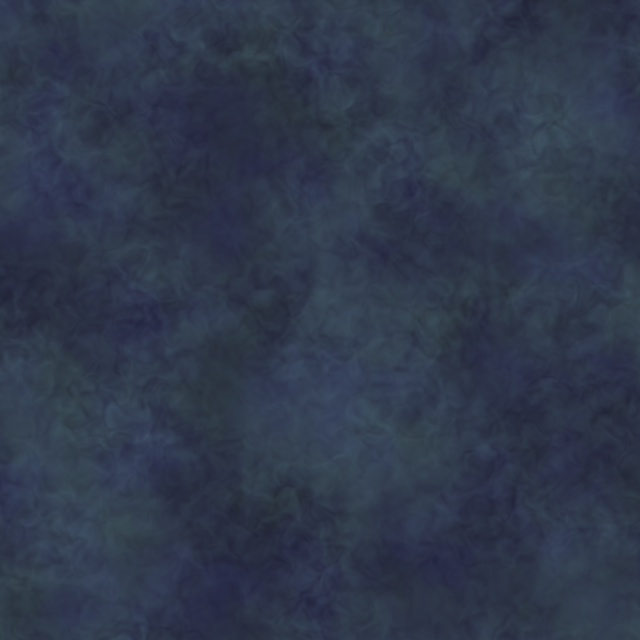
This texture is drawn by a Shadertoy shader. Its source:

```glsl
#define CLOUD_SCALE 4.4
#define CLOUD_CONTRAST 2.2
#define WARP_AMOUNT 0.035
#define RAGGED_AMOUNT 0.014
#define CRINKLE_SCALE 27.0
#define CRINKLE_CONTRAST 0.85
#define VEIN_CONTRAST 0.34
#define TINT_SCALE 6.5
#define MID_COLOR vec3(0.188, 0.226, 0.299)
#define LIGHT_SHIFT vec3(0.028, 0.044, 0.042)
#define TINT_SHIFT vec3(0.000, -0.011, 0.025)

// Random unit gradient for a lattice cell
vec2 cellGradient(vec2 cell) {
    uvec2 q = uvec2(ivec2(cell) + 4096);
    uint h = q.x * 73856093u ^ q.y * 19349663u;
    h = (h ^ (h >> 15)) * 739982445u;
    h = (h ^ (h >> 12)) * 695872825u;
    h ^= h >> 15;
    float angle = 6.28319 * float(h & 65535u) / 65536.0;
    return vec2(cos(angle), sin(angle));
}

float gradientNoise(vec2 p) {
    vec2 cell = floor(p);
    vec2 f = p - cell;
    vec2 u = f * f * f * (f * (f * 6.0 - 15.0) + 10.0);
    vec2 e = vec2(0.0, 1.0);
    float a = dot(cellGradient(cell), f);
    float b = dot(cellGradient(cell + e.yx), f - e.yx);
    float c = dot(cellGradient(cell + e.xy), f - e.xy);
    float d = dot(cellGradient(cell + e.yy), f - e.yy);
    return mix(mix(a, b, u.x), mix(c, d, u.x), u.y);
}

float fbm(vec2 p, int octaves, float gain) {
    float sum = 0.0;
    float amplitude = 1.0;
    for (int i = 0; i < octaves; i++) {
        sum += amplitude * gradientNoise(p);
        p = mat2(1.6, 1.2, -1.2, 1.6) * p + 17.3;
        amplitude *= gain;
    }
    return sum;
}

vec2 warpField(vec2 p, int octaves) {
    return vec2(fbm(p + 31.7, octaves, 0.5), fbm(p + 73.1, octaves, 0.5));
}

// Thin bright line along the zero crossings of the noise
float veinLine(vec2 p) {
    return 1.0 - smoothstep(0.0, 0.2, abs(gradientNoise(p)));
}

void mainImage(out vec4 fragColor, in vec2 fragCoord) {
    vec2 uv = fragCoord / iResolution.y;

    // Broad bends and small ragged displacement
    vec2 bent = uv + WARP_AMOUNT * warpField(uv * 5.0, 2);
    vec2 ragged = bent + RAGGED_AMOUNT * warpField(uv * 30.0, 2);

    // Soft clouds with torn borders
    float cloud = CLOUD_CONTRAST * fbm(ragged * CLOUD_SCALE, 4, 0.54);
    cloud = 1.25 * cloud / sqrt(1.0 + cloud * cloud);

    // Curled, wispy fine grain, stronger in some patches
    vec2 curled = uv + RAGGED_AMOUNT * warpField(uv * 22.0 + 9.0, 2);
    float crinkle = fbm(curled * CRINKLE_SCALE + 5.0, 3, 0.75);
    float veins = veinLine(curled * 22.0 + 40.0) - veinLine(curled * 25.0 + 80.0);
    float patches = 0.9 + 1.0 * gradientNoise(bent * 7.0 + 60.0);
    float grain = patches * (CRINKLE_CONTRAST * crinkle + VEIN_CONTRAST * veins);

    // Indigo to slate tint, deeper in the dark areas
    float tint = 1.5 * fbm(ragged * TINT_SCALE + 90.0, 4, 0.55) - 0.2 * cloud;

    vec3 color = MID_COLOR + LIGHT_SHIFT * (cloud + grain);
    color += TINT_SHIFT * clamp(tint, -0.8, 1.0);
    fragColor = vec4(clamp(color, 0.0, 1.0), 1.0);
}
```
